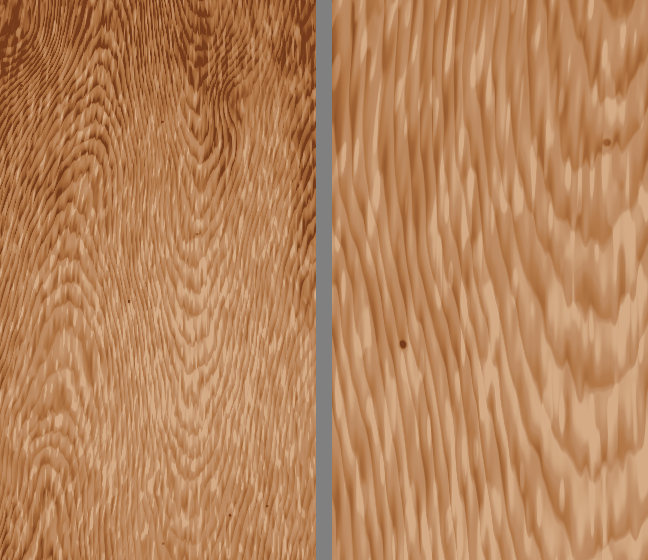
Left, the full canvas; right, a detail of the centre.
Give the GLSL for this texture, as a WebGL 1 fragment shader.

```glsl
precision highp float;
uniform vec2 u_resolution;

#define RING_RATE 9.5
#define RING_SWING 9.0
#define RING_DEPTH 0.36
#define FLECK_GAIN 0.34
#define FIBRE_GAIN 0.36
#define FIBRE_DENSITY 135.0
#define LEAN 0.11
#define LIGHT_CENTER vec2(0.59, 0.58)
#define LIGHT_FALLOFF 0.66

float hash(vec2 p) {
  vec3 q = fract(p.xyx * 0.1031);
  q += dot(q, q.yzx + 33.33);
  return fract((q.x + q.y) * q.z);
}

float noise(vec2 p) {
  vec2 i = floor(p), f = fract(p);
  f = f * f * (3.0 - 2.0 * f);
  return mix(mix(hash(i), hash(i + vec2(1.0, 0.0)), f.x),
             mix(hash(i + vec2(0.0, 1.0)), hash(i + 1.0), f.x), f.y);
}

// One long fibre: noise along its length, shifted at random
float fibre(float column, float y) {
  y += 40.0 * hash(vec2(column, 7.0));
  float i = floor(y);
  return mix(hash(vec2(column, i)), hash(vec2(column, i + 1.0)),
             smoothstep(0.0, 1.0, y - i));
}

float strands(vec2 p) {
  float c = floor(p.x);
  return mix(fibre(c, p.y), fibre(c + 1.0, p.y), smoothstep(0.0, 1.0, p.x - c));
}

float bump(vec2 p, vec2 center, vec2 size) {
  vec2 d = (p - center) / size;
  return exp(-dot(d, d));
}

// Growth field: its level lines are the rings, arching on alternate columns
float growth(vec2 p, float x) {
  float v = RING_RATE * p.y + 1.8 * p.y * p.y;
  v += RING_SWING * cos((x - 0.62) * 6.98);
  v += 6.0 * bump(p, vec2(0.10, 1.66), vec2(0.11, 0.18));
  v -= 4.5 * bump(p, vec2(0.73, 1.48), vec2(0.07, 0.14));
  v += 1.6 * noise(p * vec2(7.0, 4.0)) + 0.7 * noise(p * vec2(19.0, 9.0));
  return v;
}

vec3 woodColor(float t) {
  vec3 umber = vec3(0.46, 0.23, 0.10);
  vec3 brown = vec3(0.62, 0.38, 0.20);
  vec3 amber = vec3(0.70, 0.47, 0.28);
  vec3 tan_ = vec3(0.74, 0.54, 0.38);
  vec3 cream = vec3(0.83, 0.67, 0.52);
  vec3 c = mix(umber, brown, smoothstep(0.0, 0.22, t));
  c = mix(c, amber, smoothstep(0.2, 0.45, t));
  c = mix(c, tan_, smoothstep(0.4, 0.66, t));
  return mix(c, cream, smoothstep(0.66, 1.0, t));
}

void main() {
  vec2 p = gl_FragCoord.xy / u_resolution.x;

  // Fibres lean on the left and wander slightly
  float lean = LEAN * (p.y - 0.3) * (1.0 - smoothstep(0.25, 0.75, p.x));
  float x = p.x - lean + 0.05 * (noise(p * vec2(3.0, 2.0)) - 0.5);
  float fine = strands(vec2(x * FIBRE_DENSITY, p.y * 20.0));
  float coarse = strands(vec2(x * 60.0 + 300.0, p.y * 7.0));
  float flecks = strands(vec2(x * FIBRE_DENSITY + 700.0, p.y * 24.0));

  // Rings: slow darkening, then a crisp edge frayed by the fibres
  float phase = fract(growth(p, x) + 0.35 * fine + 0.2 * coarse);
  float ring = (1.0 - smoothstep(0.1, 0.85, phase)) * smoothstep(0.0, 0.14, phase);
  ring *= 0.6 + 0.8 * noise(p * vec2(6.0, 3.0) + 20.0);

  // Stains in the upper part and along the right edge
  float upper = smoothstep(0.7, 1.5, p.y);
  float stain = smoothstep(0.58, 0.9, noise(p * vec2(11.0, 5.0) + 4.0)) * upper;
  float edge = smoothstep(0.93, 0.98, p.x + 0.05 * coarse) * smoothstep(0.3, 1.1, p.y);

  float light = 0.33 - LIGHT_FALLOFF * length((p - LIGHT_CENTER) * vec2(0.9, 0.75));
  float tone = 0.62 + light - RING_DEPTH * ring;
  tone += FIBRE_GAIN * (fine - 0.5) + 0.16 * (coarse - 0.5);
  tone += FLECK_GAIN * smoothstep(0.6, 0.85, flecks);
  tone -= 0.22 * stain + 0.2 * edge;

  // Sparse dark pits
  vec2 cell = p * 9.0;
  vec2 id = floor(cell);
  vec2 spot = 0.25 + 0.5 * vec2(hash(id + 3.0), hash(id + 11.0));
  float pit = 1.0 - smoothstep(0.02, 0.055, length(cell - id - spot));
  tone -= 0.5 * pit * step(0.94, hash(id + 31.0));

  gl_FragColor = vec4(woodColor(tone), 1.0);
}
```
